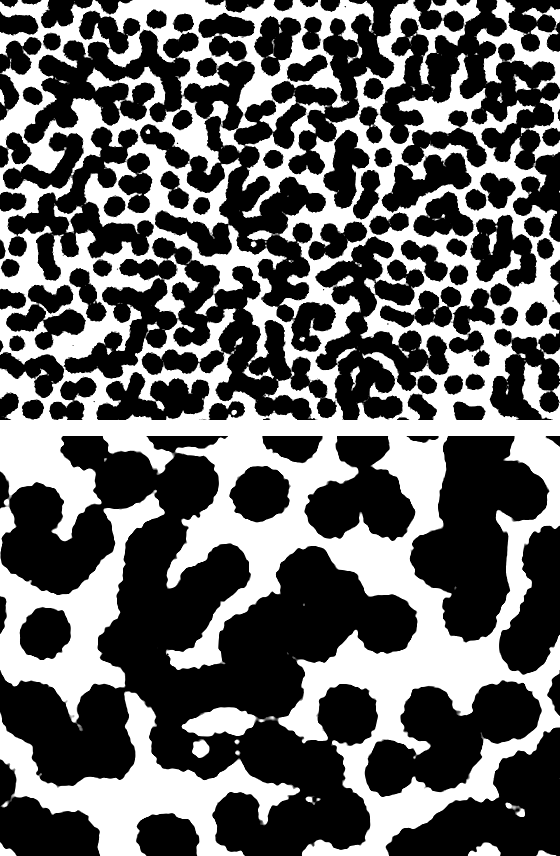
Top, the full canvas; bottom, a detail of the centre.
Write a WebGL 1 fragment shader that draws this pattern.

```glsl
precision highp float;

uniform vec2 u_resolution;

#define GRAIN_PITCH 0.054    // cell size as a share of the canvas height
#define FILLED_SHARE 0.93    // cells that hold a grain
#define LONG_SHARE 0.28      // grains stretched into rods
#define RADIUS_MIN 0.345     // radii in cells
#define RADIUS_MAX 0.445
#define JITTER 0.27          // centre offset, in cells
#define NECK 0.11            // softness where grains touch
#define ROUGHNESS 0.035      // raggedness of the outlines
#define HOLE_SHARE 0.012     // grains with a pale pinhole
#define SPECK_SHARE 0.025    // fine cells with a dust speck

const vec3 INK = vec3(0.0);
const vec3 PAPER = vec3(1.0);

float hash(vec2 p) {
  vec3 q = fract(vec3(p.xyx) * 0.1031);
  q += dot(q, q.yzx + 33.33);
  return fract((q.x + q.y) * q.z);
}

vec2 hash2(vec2 p) {
  return vec2(hash(p + 17.3), hash(p + 71.9));
}

float valueNoise(vec2 p) {
  vec2 i = floor(p);
  vec2 f = fract(p);
  f = f * f * (3.0 - 2.0 * f);
  float low = mix(hash(i), hash(i + vec2(1.0, 0.0)), f.x);
  float high = mix(hash(i + vec2(0.0, 1.0)), hash(i + 1.0), f.x);
  return mix(low, high, f.y);
}

float smoothMin(float a, float b, float k) {
  float h = max(k - abs(a - b), 0.0) / k;
  return min(a, b) - h * h * k * 0.25;
}

// Rounded rod along x, slightly bent and narrowed at the waist
float rodDistance(vec2 p, float halfLength, float radius, float bend) {
  p.y += bend * (p.x * p.x - 0.1);
  float along = clamp(p.x, -halfLength, halfLength);
  float t = along / max(halfLength, 0.001);
  float waist = 0.16 * halfLength * (1.0 - t * t);
  return length(p - vec2(along, 0.0)) - radius + waist;
}

// Distance to all grains near p, in cells
float grainField(vec2 p) {
  float grains = 1e3;
  float holes = 1e3;
  float baseRow = floor(p.y);
  for (int j = -2; j <= 2; j++) {
    float row = baseRow + float(j);
    float stagger = 0.5 * mod(row, 2.0);
    float baseColumn = floor(p.x - stagger);
    for (int i = -2; i <= 2; i++) {
      vec2 cell = vec2(baseColumn + float(i), row) + 40.0;
      if (hash(cell + 5.7) > FILLED_SHARE) continue;

      vec2 centre = cell - 40.0 + vec2(stagger + 0.5, 0.5);
      centre += (hash2(cell) * 2.0 - 1.0) * JITTER;
      float angle = 6.2832 * hash(cell + 131.1);
      float c = cos(angle);
      float s = sin(angle);
      vec2 q = mat2(c, -s, s, c) * (p - centre);

      float stretch = hash(cell + 211.5);
      float isLong = step(hash(cell + 307.2), LONG_SHARE);
      float halfLength = mix(0.10 * stretch, 0.18 + 0.30 * stretch, isLong);
      float radius = mix(RADIUS_MIN, RADIUS_MAX, hash(cell + 401.8));
      float bend = isLong * (hash(cell + 503.4) - 0.5) * 0.9;
      grains = smoothMin(grains, rodDistance(q, halfLength, radius, bend), NECK);

      if (hash(cell + 601.6) < HOLE_SHARE) {
        holes = min(holes, length(q - vec2(0.12, 0.05)) - 0.11);
      }
    }
  }
  return max(grains, -holes);
}

// Sparse dust, in cells
float speckField(vec2 p) {
  vec2 fine = p * 2.0;
  vec2 id = floor(fine);
  vec2 spot = 0.2 + 0.6 * hash2(id + 809.0);
  float size = 0.03 + 0.03 * hash(id + 907.0);
  float present = step(hash(id + 1013.0), SPECK_SHARE);
  return mix(1.0, 0.5 * (length(fract(fine) - spot) - size), present);
}

void main() {
  vec2 p = gl_FragCoord.xy / (u_resolution.y * GRAIN_PITCH);
  float pixel = 1.0 / (u_resolution.y * GRAIN_PITCH);

  // Broad wobble for uneven shapes, fine noise for ragged rims
  float wobble = (valueNoise(p * 3.0) - 0.5) * 0.07;
  float rim = (valueNoise(p * 13.0 + 50.0) - 0.5) * ROUGHNESS * 2.0;
  float d = min(grainField(p) + wobble + rim, speckField(p));

  float paper = clamp(d / pixel + 0.5, 0.0, 1.0);
  gl_FragColor = vec4(mix(INK, PAPER, paper), 1.0);
}
```
